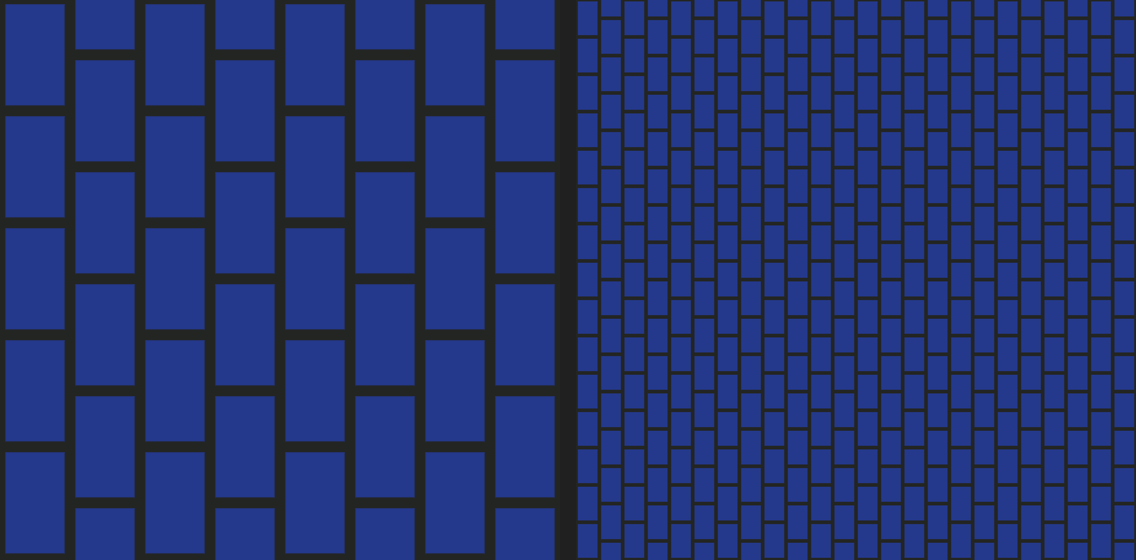
Left, the tile; right, the same tile 3 across and 3 down.
A Shadertoy shader for this pattern:

```glsl
// Upright blue bricks in columns, every second column shifted by half a brick,
// separated by flat dark joints. Each brick is a box distance function in a
// repeated cell; whole column and row counts make the canvas tile.

const float COLUMNS = 8.0;          // even, so the stagger wraps
const float ROWS = 5.0;
const float STAGGER = 0.5;          // shift of odd columns, in bricks
const float JOINT_WIDTH = 0.0195;   // in canvas units
const float ROW_PHASE = 0.002;      // vertical shift, in canvas units
const vec3 BRICK_COLOR = vec3(0.141, 0.222, 0.547);
const vec3 JOINT_COLOR = vec3(0.139, 0.145, 0.139);

float boxDistance(vec2 p, vec2 halfSize) {
    vec2 d = abs(p) - halfSize;
    return length(max(d, 0.0)) + min(max(d.x, d.y), 0.0);
}

// Signed distance to the nearest brick edge, negative inside the brick.
float brickDistance(vec2 uv) {
    vec2 cellSize = 1.0 / vec2(COLUMNS, ROWS);
    vec2 grid = vec2(uv.x, uv.y - ROW_PHASE) / cellSize;
    grid.y += STAGGER * mod(floor(grid.x), 2.0);
    vec2 local = (fract(grid) - 0.5) * cellSize;
    return boxDistance(local, 0.5 * (cellSize - JOINT_WIDTH));
}

void mainImage(out vec4 fragColor, in vec2 fragCoord) {
    vec2 uv = fragCoord / iResolution.xy;

    // One-pixel edge smoothing
    float halfPixel = 0.5 / min(iResolution.x, iResolution.y);
    float joint = smoothstep(-halfPixel, halfPixel, brickDistance(uv));

    fragColor = vec4(mix(BRICK_COLOR, JOINT_COLOR, joint), 1.0);
}
```
